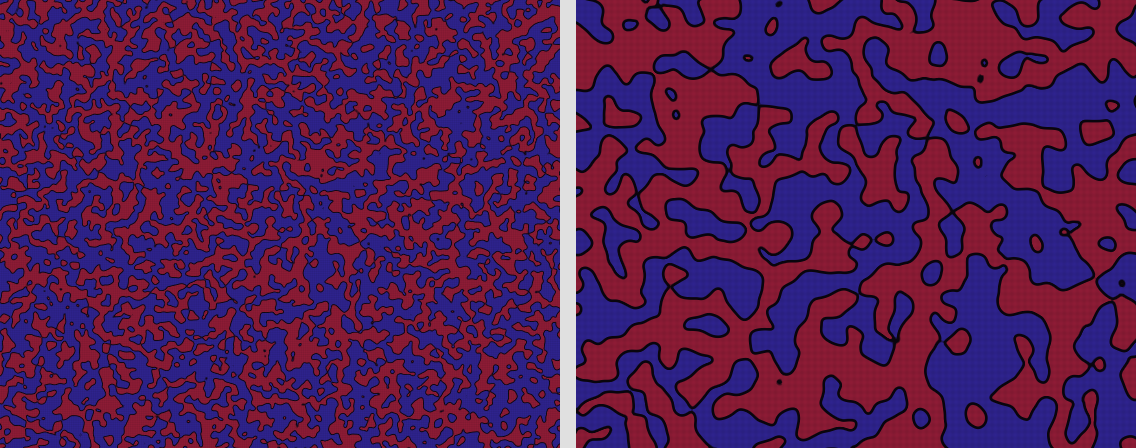
Left: the whole. Right: its middle third, enlarged.
Give the GLSL for this pattern, as a WebGL 2 fragment shader.

```glsl
#version 300 es
precision highp float;
precision highp int;
// Two-tone camouflage: a maze of red and blue blobs with thin dark outlines.
// Random bumps on a jittered lattice sum to a smooth field; its level line,
// found with the analytic gradient, splits the colours and carries the outline.

uniform vec2 u_resolution;
out vec4 fragColor;

const vec3 BLUE = vec3(0.172, 0.130, 0.530);
const vec3 RED = vec3(0.530, 0.102, 0.200);
const vec3 OUTLINE = vec3(0.035, 0.020, 0.050);

const float CELLS_ACROSS = 157.0;   // lattice cells per canvas width
const float BUMP_RADIUS = 2.0;      // in cells, must not exceed the loop reach
const int REACH = 2;
const float LEVEL = 0.05;           // raises the share of blue
const float LINE_WIDTH = 0.0016;    // in canvas widths
const float MIN_SLOPE = 0.25;       // lets near-touching peaks show as specks
const float MESH_ACROSS = 256.0;    // faint weave threads per canvas width
const float MESH_DEPTH = 0.025;
const float TAU = 6.2831853;

// Integer hash: three values in 0..1 for a lattice cell
vec3 hashCell(ivec2 cell) {
    uvec3 v = uvec3(uint(cell.x + 512), uint(cell.y + 512), 71u);
    v = v * 1664525u + 1013904223u;
    v.x += v.y * v.z;
    v.y += v.z * v.x;
    v.z += v.x * v.y;
    v ^= v >> 16u;
    v.x += v.y * v.z;
    v.y += v.z * v.x;
    v.z += v.x * v.y;
    return vec3(v >> 8u) / 16777216.0;
}

// Sum of signed bumps: gradient in xy, height in z
vec3 bumpField(vec2 p) {
    ivec2 home = ivec2(floor(p));
    float radiusSq = BUMP_RADIUS * BUMP_RADIUS;
    vec3 sum = vec3(0.0);
    for (int j = -REACH; j <= REACH; j++) {
        for (int i = -REACH; i <= REACH; i++) {
            ivec2 cell = home + ivec2(i, j);
            vec3 rnd = hashCell(cell);
            vec2 offset = p - vec2(cell) - rnd.xy;
            float weight = 2.0 * rnd.z - 1.0;
            float falloff = max(0.0, 1.0 - dot(offset, offset) / radiusSq);
            float falloffSq = falloff * falloff;
            sum.xy -= weight * 6.0 * falloffSq * offset / radiusSq;
            sum.z += weight * falloffSq * falloff;
        }
    }
    return sum;
}

void main() {
    vec2 uv = gl_FragCoord.xy / u_resolution.x;
    float pixel = CELLS_ACROSS / u_resolution.x;

    // Signed distance to the level line, in cells
    vec3 field = bumpField(uv * CELLS_ACROSS);
    float dist = (field.z - LEVEL) / max(length(field.xy), MIN_SLOPE);

    // Blob fill with a faint woven mesh
    float redness = clamp(dist / pixel + 0.5, 0.0, 1.0);
    vec3 color = mix(BLUE, RED, redness);
    vec2 weave = cos(TAU * (uv * MESH_ACROSS - 0.25));
    color *= 1.0 + MESH_DEPTH * (weave.x + weave.y);

    // Dark outline
    float halfLine = 0.5 * LINE_WIDTH * CELLS_ACROSS;
    float ink = clamp((halfLine - abs(dist)) / pixel + 0.5, 0.0, 1.0);
    fragColor = vec4(mix(color, OUTLINE, ink), 1.0);
}
```
